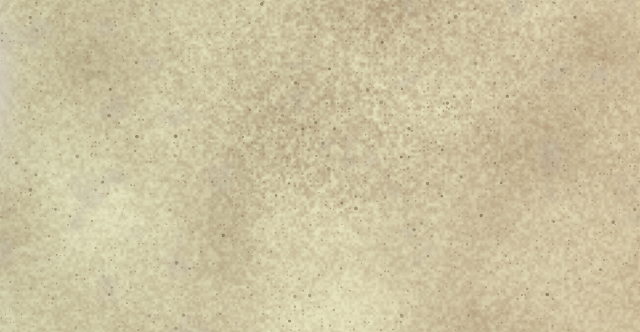
A WebGL 1 fragment shader for this texture:

```glsl
precision highp float;
// Aged parchment: soft dark stains and pale worn areas on warm beige,
// covered with fine mottled grain and scattered brown specks.
// Clouds are fractal noise plus Gaussian blots; specks are jittered cells.
uniform vec2 u_resolution;

float hash(vec2 p) {
  vec3 q = fract(vec3(p.xyx) * 0.1031);
  q += dot(q, q.yzx + 33.33);
  return fract((q.x + q.y) * q.z);
}

float noise(vec2 p) {
  vec2 i = floor(p), f = fract(p);
  f = f * f * (3.0 - 2.0 * f);
  return mix(mix(hash(i), hash(i + vec2(1.0, 0.0)), f.x),
             mix(hash(i + vec2(0.0, 1.0)), hash(i + 1.0), f.x), f.y);
}

float fbm(vec2 p) {
  float sum = 0.0, amp = 0.5;
  for (int i = 0; i < 5; i++) {
    sum += amp * noise(p);
    p = mat2(1.6, 1.2, -1.2, 1.6) * p + 17.3;
    amp *= 0.5;
  }
  return sum;
}

// Soft elliptical blot, 1 at its centre
float blot(vec2 p, vec2 centre, vec2 size) {
  vec2 d = (p - centre) / size;
  return exp(-dot(d, d));
}

// Sparse round specks, one candidate per cell
float specks(vec2 p, float cells, float density) {
  vec2 g = p * cells, id = floor(g);
  float pixel = cells / u_resolution.y;
  float radius = mix(0.12, 0.3, hash(id + 5.1));
  vec2 centre = 0.35 + 0.3 * vec2(hash(id + 11.7), hash(id + 23.9));
  float dot_ = 1.0 - smoothstep(radius - 0.5 * pixel, radius + 0.5 * pixel,
                                length(fract(g) - centre));
  return dot_ * step(hash(id + 41.3), density) * mix(0.4, 1.0, hash(id + 61.0));
}

void main() {
  vec2 p = gl_FragCoord.xy / u_resolution.y;
  float width = u_resolution.x / u_resolution.y;
  vec2 warped = p + 0.12 * (vec2(fbm(p * 4.0), fbm(p * 4.0 + 31.0)) - 0.5);

  // Broad stains and worn areas
  float tone = 0.62 + 0.5 * (fbm(p * 3.0 + 7.0) - 0.48);
  tone -= 0.30 * blot(warped, vec2(1.17, 0.97), vec2(0.22, 0.13));
  tone -= 0.32 * blot(warped, vec2(1.81, 0.85), vec2(0.13, 0.09));
  tone -= 0.28 * blot(warped, vec2(1.57, 0.53), vec2(0.20, 0.14));
  tone -= 0.30 * blot(warped, vec2(0.70, 0.32), vec2(0.13, 0.19));
  tone -= 0.28 * blot(warped, vec2(1.43, 0.02), vec2(0.20, 0.10));
  tone -= 0.16 * blot(warped, vec2(0.90, 0.59), vec2(0.20, 0.20));
  tone -= 0.18 * blot(warped, vec2(0.22, 0.77), vec2(0.14, 0.08));
  tone -= 0.16 * blot(warped, vec2(0.04, 0.32), vec2(0.09, 0.14));
  tone += 0.32 * blot(warped, vec2(1.01, 0.07), vec2(0.22, 0.13));
  tone += 0.18 * blot(warped, vec2(0.58, 0.62), vec2(0.13, 0.18));
  tone += 0.16 * blot(warped, vec2(0.25, 0.37), vec2(0.24, 0.16));
  tone += 0.16 * blot(warped, vec2(0.92, 0.34), vec2(0.18, 0.10));

  // Grain is roughest over the upper middle and right
  float rough = 0.45 + 0.5 * blot(p, vec2(1.2, 0.85), vec2(0.55, 0.35))
              + 0.35 * blot(p, vec2(0.9, 0.57), vec2(0.25, 0.25));
  rough *= 0.6 + 0.8 * fbm(p * 5.0 + 53.0);
  float grain = 0.6 * (noise(p * 125.0) - 0.5)
              + 0.45 * (noise(p * 68.0 + 9.0) - 0.5);
  tone += grain * (0.35 + 0.7 * rough);

  vec3 brown = vec3(0.70, 0.63, 0.50), cream = vec3(0.88, 0.86, 0.72);
  vec3 color = mix(brown, cream, clamp(tone, -0.25, 1.1));

  // Greener on the left, warmer on the right
  color += vec3(0.012, -0.004, -0.004) * (2.0 * p.x / width - 1.0);

  // Faint lilac bruises and a pale left edge
  float bruise = smoothstep(0.62, 0.8, fbm(p * 9.0 + 80.0));
  color = mix(color, vec3(0.72, 0.68, 0.63), 0.3 * bruise);
  color = mix(color, vec3(0.83, 0.80, 0.75),
              0.65 * blot(p, vec2(0.0, 0.75), vec2(0.045, 0.2)));

  // Fine and coarse specks
  float fine = specks(p, 85.0, 0.22 * rough);
  float coarse = specks(p + 3.7, 50.0, 0.045 * rough);
  color = mix(color, vec3(0.56, 0.47, 0.34), 0.55 * fine);
  color = mix(color, vec3(0.42, 0.36, 0.27), 0.6 * coarse);

  gl_FragColor = vec4(color, 1.0);
}
```
